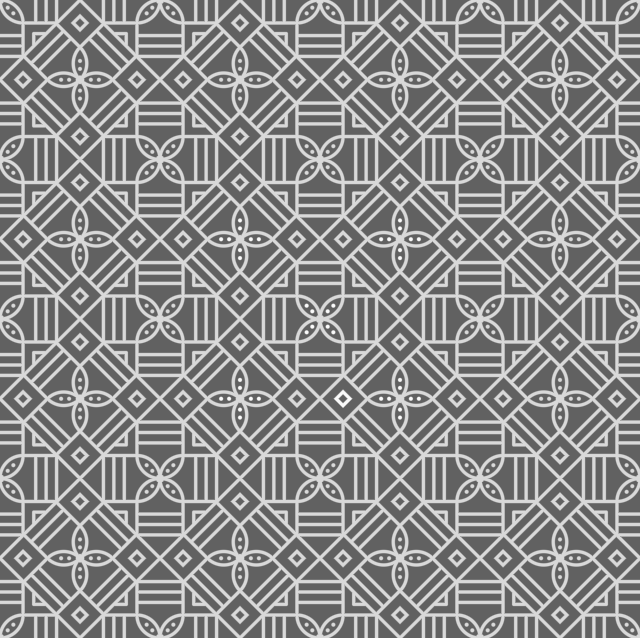
Reproduce this pattern procedurally as a WebGL 2 fragment shader.

```glsl
#version 300 es
precision highp float;
// Line ornament: two four-petal medallions, one turned by 45 degrees, alternate
// on a square lattice. Both share one distance function; diagonals, small
// diamonds and corner brackets join them. Whole cell counts make it tile.

#define REPEATS 4.0
#define LINE_WIDTH 0.0212
#define HALF_ARM 0.144
#define ARM_END 0.3536
#define DOT_RADIUS 0.0125
#define HUB_RADIUS 0.027
#define DIAMOND_RADIUS 0.043
#define BRACKET 0.211
#define EDGE_SOFTNESS 0.8
#define GROUND vec3(0.38)
#define INK vec3(0.85)
#define HIGHLIGHT vec3(0.98)

uniform vec2 u_resolution;
out vec4 fragColor;

const float SQRT_HALF = 0.70710678;

float segment(vec2 p, vec2 a, vec2 b) {
    vec2 pa = p - a, ba = b - a;
    return length(pa - ba * clamp(dot(pa, ba) / dot(ba, ba), 0.0, 1.0));
}

// Folds the plane into one eighth, where x >= y >= 0.
vec2 foldEighth(vec2 p) {
    p = abs(p);
    return p.x < p.y ? p.yx : p;
}

// Distance to the center lines of the petals, arms and crossbars.
float medallion(vec2 q) {
    float arc = abs(length(q - vec2(0.0, HALF_ARM)) - HALF_ARM);
    float d = max(arc, max(q.x, q.y) - HALF_ARM);
    d = min(d, segment(q, vec2(HALF_ARM), vec2(ARM_END, HALF_ARM)));
    for (int i = 1; i <= 3; i++) {
        float x = mix(HALF_ARM + 0.014, ARM_END, float(i) / 3.0);
        d = min(d, segment(q, vec2(x, 0.0), vec2(x, HALF_ARM)));
    }
    return d;
}

// Signed distance to the two dots inside a petal.
float petalDots(vec2 q) {
    float d = 1.0;
    for (int i = 0; i < 2; i++) {
        float along = 0.068 + 0.05 * float(i);
        d = min(d, length(q - vec2(along * SQRT_HALF)) - DOT_RADIUS);
    }
    return d;
}

float coverage(float d, float pixel) {
    return 1.0 - smoothstep(-EDGE_SOFTNESS * pixel, EDGE_SOFTNESS * pixel, d);
}

void main() {
    vec2 grid = gl_FragCoord.xy / u_resolution * REPEATS;
    float pixel = REPEATS / min(u_resolution.x, u_resolution.y);

    // Turned medallions sit in cell centers, upright ones on cell corners.
    vec2 turnedCell = floor(grid);
    vec2 uprightCell = mod(floor(grid + 0.5), REPEATS);
    vec2 c = fract(grid) - 0.5;
    vec2 b = fract(grid + 0.5) - 0.5;
    vec2 turned = foldEighth(vec2(c.x + c.y, c.x - c.y) * SQRT_HALF);
    vec2 upright = foldEighth(b);

    // Medallions, diagonal lattice and corner brackets.
    float lines = min(medallion(turned), medallion(upright));
    lines = min(lines, abs(abs(c.x) + abs(c.y) - 0.5) * SQRT_HALF);
    lines = min(lines, segment(upright, vec2(BRACKET), vec2(0.5 - BRACKET, BRACKET)));

    // Small diamonds beyond the tips of the turned petals.
    vec2 tip = foldEighth(c) - vec2(0.5 - HALF_ARM / (2.0 * SQRT_HALF * SQRT_HALF), 0.0);
    float diamond = abs(abs(tip.x) + abs(tip.y) - DIAMOND_RADIUS) * SQRT_HALF;
    diamond -= 0.5 * LINE_WIDTH;

    // Hubs and dots.
    float hub = min(length(c), length(b)) - HUB_RADIUS;
    float turnedDots = petalDots(turned);
    float uprightDots = petalDots(upright);

    // Brighter accents in the middle of the field.
    vec2 fromMiddle = abs(turnedCell + 0.5 - 0.5 * REPEATS);
    float brightTurned = step(max(fromMiddle.x, fromMiddle.y), 0.6);
    float brightUpright = step(length(uprightCell - 0.5 * REPEATS), 0.1);
    float brightDiamond = step(length(turnedCell - vec2(2.0, 1.0)), 0.1)
                        * step(c.x, -abs(c.y));

    vec3 color = mix(GROUND, INK, coverage(min(lines - 0.5 * LINE_WIDTH, hub), pixel));
    color = mix(color, mix(INK, HIGHLIGHT, brightDiamond), coverage(diamond, pixel));
    color = mix(color, mix(INK, HIGHLIGHT, brightTurned), coverage(turnedDots, pixel));
    color = mix(color, mix(INK, HIGHLIGHT, brightUpright), coverage(uprightDots, pixel));
    fragColor = vec4(color, 1.0);
}
```
